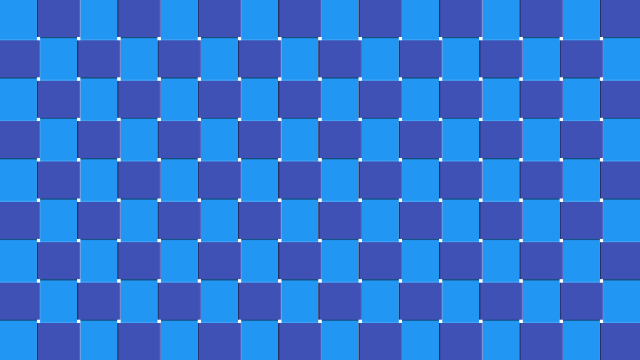
Write a Shadertoy shader that draws this pattern.

```glsl
// Plain weave of indigo rows and blue columns with white gaps and beveled crossings.

const vec2 STRIPS = vec2(16.0, 9.0);        // columns, rows
const float GAP = 0.0094;                   // in canvas heights
const vec3 ROW_COLOR = vec3(0.247, 0.318, 0.710);
const vec3 COLUMN_COLOR = vec3(0.129, 0.588, 0.953);
const vec3 GAP_COLOR = vec3(1.0);
const float SHADOW = 0.50;
const float HIGHLIGHT = 0.14;

// Shade the lower strip where it emerges: dark past the far edge, lit before the near one.
vec3 shadeEdge(vec3 color, float side, float dist) {
    float t = clamp(dist / (0.5 * GAP), 0.0, 1.0);
    float fade = 1.0 - t * t;
    return side > 0.0 ? color * (1.0 - SHADOW * fade)
                      : mix(color, vec3(1.0), HIGHLIGHT * fade);
}

void mainImage(out vec4 fragColor, in vec2 fragCoord) {
    float pixel = 1.0 / iResolution.y;
    vec2 size = iResolution.xy * pixel;
    vec2 p = vec2(fragCoord.x * pixel, size.y - fragCoord.y * pixel);

    // Strips fill the canvas exactly, with gaps only between them
    vec2 pitch = (size + GAP) / STRIPS;
    vec2 cell = floor((p + 0.5 * GAP) / pitch);
    vec2 local = p + 0.5 * GAP - (cell + 0.5) * pitch;

    // Signed distance to the strip edges on each axis
    vec2 dist = abs(local) - 0.5 * (pitch - GAP);
    vec2 cover = 1.0 - smoothstep(-0.5 * pixel, 0.5 * pixel, dist);
    bool rowOnTop = mod(cell.x + cell.y, 2.0) > 0.5;

    vec3 row = ROW_COLOR;
    vec3 column = COLUMN_COLOR;
    if (rowOnTop) column = shadeEdge(column, local.y, dist.y);
    else row = shadeEdge(row, local.x, dist.x);

    // Layer the two strips over the gap color
    vec3 color = mix(GAP_COLOR, column, cover.x);
    float rowCover = rowOnTop ? cover.y : cover.y * (1.0 - cover.x);
    color = mix(color, row, rowCover);
    fragColor = vec4(color, 1.0);
}
```
